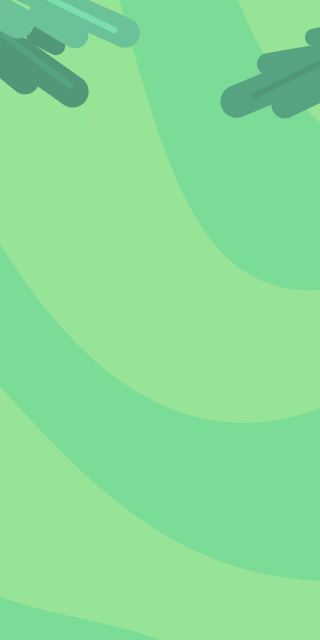
Write a Shadertoy shader that draws this background.

```glsl
// Soft green hills in sweeping bands, with lobed leaves in the upper corners.

// Colours
const vec3 LIGHT_GRASS = vec3(0.592, 0.894, 0.588);
const vec3 DEEP_GRASS  = vec3(0.484, 0.862, 0.594);
const vec3 DARK_LEAF   = vec3(0.325, 0.592, 0.475);
const vec3 MID_LEAF    = vec3(0.335, 0.640, 0.505);
const vec3 PALE_LEAF   = vec3(0.420, 0.757, 0.595);
const vec3 PALE_VEIN   = vec3(0.480, 0.870, 0.680);
const vec3 SPECK       = vec3(0.720, 0.820, 0.420);

// Sizes, in canvas widths
const float CANVAS_HEIGHT = 2.0;
const float VEIN_RADIUS = 0.010;
const int SOLVE_STEPS = 16;

float pixelSize;

// Coverage of a shape from its signed distance (negative inside)
float fill(float d) {
    return clamp(0.5 - d / pixelSize, 0.0, 1.0);
}

// Coverage above a cubic Bezier edge whose x grows along the curve
float above(vec2 p, vec2 a, vec2 b, vec2 c, vec2 d) {
    vec2 c1 = 3.0 * (b - a);
    vec2 c2 = 3.0 * (a - 2.0 * b + c);
    vec2 c3 = d - a + 3.0 * (b - c);
    float lo = 0.0, hi = 1.0;
    for (int i = 0; i < SOLVE_STEPS; i++) {
        float mid = 0.5 * (lo + hi);
        float x = a.x + mid * (c1.x + mid * (c2.x + mid * c3.x));
        if (x < p.x) lo = mid; else hi = mid;
    }
    float t = 0.5 * (lo + hi);
    float edgeY = a.y + t * (c1.y + t * (c2.y + t * c3.y));
    vec2 tangent = normalize(c1 + t * (2.0 * c2 + 3.0 * t * c3));
    return fill((p.y - edgeY) * tangent.x);
}

// Signed distance to a rounded lobe from a to b
float lobe(vec2 p, vec2 a, vec2 b, float radius) {
    vec2 pa = p - a, ba = b - a;
    float h = clamp(dot(pa, ba) / dot(ba, ba), 0.0, 1.0);
    return length(pa - ba * h) - radius;
}

// Coverage of the deeper green bands
float bands(vec2 p) {
    float upper = above(p, vec2(0.357, -0.055), vec2(0.508, 0.477),
                           vec2(0.604, 0.932), vec2(1.0, 0.906));
    float corner = above(p, vec2(0.729, -0.040), vec2(0.784, 0.117),
                            vec2(0.872, 0.273), vec2(1.0, 0.383));
    float middleTop = above(p, vec2(0.0, 0.763), vec2(0.234, 1.135),
                               vec2(0.557, 1.440), vec2(1.0, 1.276));
    float middleBase = above(p, vec2(0.0, 1.208), vec2(0.260, 1.492),
                                vec2(0.534, 1.797), vec2(1.0, 1.815));
    float lowest = above(p, vec2(0.0, 1.865), vec2(0.156, 1.922),
                            vec2(0.339, 1.940), vec2(0.534, 2.010));
    return max(max(upper * (1.0 - corner), middleBase * (1.0 - middleTop)),
               1.0 - lowest);
}

float darkLeaf(vec2 p) {
    float d = lobe(p, vec2(0.0, 0.125), vec2(0.227, 0.286), 0.050);
    d = min(d, lobe(p, vec2(-0.02, 0.170), vec2(0.078, 0.250), 0.045));
    return min(d, lobe(p, vec2(0.110, 0.110), vec2(0.175, 0.143), 0.029));
}

float paleLeaf(vec2 p) {
    float d = lobe(p, vec2(0.060, -0.046), vec2(0.390, 0.102), 0.047);
    d = min(d, lobe(p, vec2(0.130, 0.047), vec2(0.234, 0.109), 0.042));
    return min(d, lobe(p, vec2(0.0, 0.039), vec2(0.057, 0.070), 0.050));
}

float rightLeaf(vec2 p) {
    float d = lobe(p, vec2(0.740, 0.317), vec2(1.0, 0.208), 0.051);
    d = min(d, lobe(p, vec2(0.837, 0.200), vec2(1.016, 0.169), 0.034));
    d = min(d, lobe(p, vec2(0.890, 0.328), vec2(1.016, 0.268), 0.042));
    return min(d, lobe(p, vec2(0.980, 0.117), vec2(1.040, 0.104), 0.027));
}

void mainImage(out vec4 fragColor, in vec2 fragCoord) {
    // x runs right from 0 to 1, y runs down from 0 to CANVAS_HEIGHT
    vec2 uv = fragCoord / iResolution.xy;
    vec2 p = vec2(uv.x, CANVAS_HEIGHT * (1.0 - uv.y));
    pixelSize = CANVAS_HEIGHT / iResolution.y;

    // Hills and a tiny fallen speck
    vec3 color = mix(LIGHT_GRASS, DEEP_GRASS, bands(p));
    color = mix(color, SPECK, fill(lobe(p, vec2(0.298, 0.366), vec2(0.303, 0.369), 0.004)));

    // Left leaves, the pale one in front
    color = mix(color, DARK_LEAF, fill(darkLeaf(p)));
    color = mix(color, MID_LEAF, fill(lobe(p, vec2(0.0, 0.099), vec2(0.219, 0.268), VEIN_RADIUS)));
    color = mix(color, PALE_LEAF, fill(paleLeaf(p)));
    color = mix(color, PALE_VEIN, fill(lobe(p, vec2(0.156, -0.004), vec2(0.357, 0.094), VEIN_RADIUS)));

    // Right leaf
    color = mix(color, MID_LEAF, fill(rightLeaf(p)));
    color = mix(color, DARK_LEAF, fill(lobe(p, vec2(0.794, 0.300), vec2(1.016, 0.190), VEIN_RADIUS)));

    fragColor = vec4(color, 1.0);
}
```
